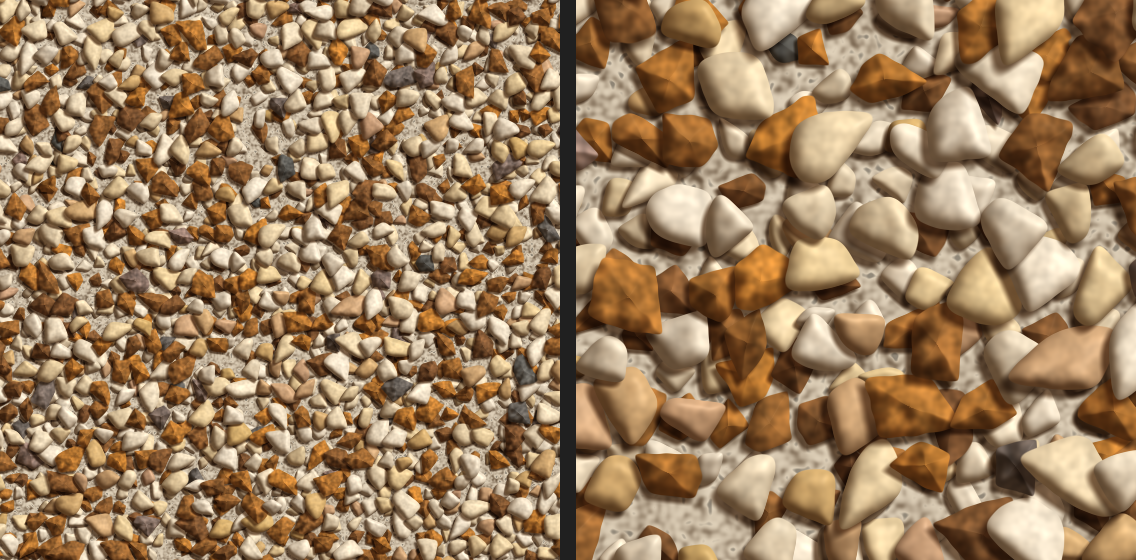
Left, the full canvas; right, a detail of the centre.
A Shadertoy shader for this texture:

```glsl
// Exposed pebble render: cream pebbles and angular brown chips set in pale mortar.
// Each stone is a soft intersection of half planes, painted from lower left to
// upper right so that low sun from the upper right drops shadows on its neighbours.

const vec3 SUN = vec3(0.47, 0.52, 0.71);
const float TAU = 6.2832;

vec3 hash3(vec2 p) {
    vec3 q = fract(p.xyx * vec3(0.1031, 0.1030, 0.0973));
    q += dot(q, q.yxz + 33.33);
    return fract((q.xxy + q.yzz) * q.zyx);
}

float gradientNoise(vec2 p) {
    vec2 i = floor(p), f = fract(p);
    vec2 u = f * f * f * (f * (f * 6.0 - 15.0) + 10.0);
    vec2 a = hash3(i).xy - 0.5;
    vec2 b = hash3(i + vec2(1, 0)).xy - 0.5;
    vec2 c = hash3(i + vec2(0, 1)).xy - 0.5;
    vec2 d = hash3(i + vec2(1, 1)).xy - 0.5;
    return 2.0 * mix(mix(dot(a, f), dot(b, f - vec2(1, 0)), u.x),
                     mix(dot(c, f - vec2(0, 1)), dot(d, f - vec2(1, 1)), u.x), u.y);
}

// Gradient in xy, radial distance in z; the rim lies at z = 1.
vec3 stoneField(vec2 p, float phase, float sharpness) {
    float sum = 0.0;
    vec2 gradient = vec2(0);
    for (int k = 0; k < 7; k++) {
        float n = float(k);
        float angle = (n + 0.5 * sin(n * 2.4 + phase * 40.0)) * TAU / 7.0;
        vec2 side = vec2(cos(angle), sin(angle)) / (1.0 + 0.18 * sin(n * 4.1 + phase * 90.0));
        float x = max(dot(p, side), 0.02);
        float weight = pow(x, sharpness - 1.0);
        sum += weight * x;
        gradient += side * weight;
    }
    float d = pow(sum, 1.0 / sharpness);
    return vec3(gradient / pow(d, sharpness - 1.0), d);
}

vec3 stoneColor(float kind, float tone) {
    if (kind > 0.975) return mix(vec3(0.36, 0.37, 0.36), vec3(0.60, 0.50, 0.46), tone);
    if (kind > 0.65) return mix(vec3(0.80, 0.53, 0.22), vec3(0.50, 0.34, 0.21), tone);
    if (kind > 0.56) return mix(vec3(0.86, 0.72, 0.46), vec3(0.82, 0.66, 0.53), tone);
    return mix(vec3(0.95, 0.91, 0.84), vec3(0.92, 0.82, 0.62), tone * tone);
}

vec3 sunlight(vec3 normal) {
    float lit = smoothstep(0.1, 0.95, dot(normalize(normal), SUN));
    return mix(vec3(0.42, 0.34, 0.26), vec3(1.02, 1.0, 0.97), lit);
}

void paintStones(inout vec3 color, vec2 uv, float count, float seed, float presence,
                 vec2 bump, float mottle) {
    vec2 p = uv * count;
    vec2 home = floor(p);
    for (int j = -1; j <= 1; j++)
    for (int i = -1; i <= 1; i++) {
        vec2 cell = home + vec2(i, j);
        vec3 place = hash3(cell + seed);
        vec3 look = hash3(cell + seed + 71.0);
        vec3 form = hash3(cell + seed + 153.0);
        if (form.z > presence) continue;

        vec2 center = cell + 0.25 + 0.5 * place.xy;
        center.x += 0.5 * mod(cell.y, 2.0) - 0.25;
        float radius = mix(0.34, 0.58, form.x);
        vec2 offset = p - center;
        if (length(offset) > 1.3) continue;

        float angular = step(0.65, look.x);
        float sharpness = mix(5.0, 13.0, angular);
        float stretch = 1.0 + 0.25 * form.y;
        vec2 axes = vec2(stretch, 1.0 / stretch);
        float turn = place.z * TAU;
        mat2 spin = mat2(cos(turn), -sin(turn), sin(turn), cos(turn));

        // Cast shadow, then the stone itself
        vec2 shaded = spin * (offset / radius + SUN.xy * 0.42) / axes;
        float shadow = 1.0 - smoothstep(0.86, 1.14, stoneField(shaded, look.z, sharpness).z);
        color *= mix(vec3(1), vec3(0.46, 0.38, 0.31), shadow);

        vec2 local = spin * offset / (radius * axes);
        vec3 field = stoneField(local + bump * mix(0.04, 0.09, angular), look.z, sharpness);
        float edge = 0.8 * count / (iResolution.y * radius);
        float cover = 1.0 - smoothstep(1.0 - edge, 1.0 + edge, field.z);

        float slope = mix(1.15 * pow(field.z, 2.5), 0.25 + 0.6 * field.z * field.z, angular);
        vec2 tilt = transpose(spin) * (field.xy / axes) * slope;
        tilt += (form.yx - 0.5) * 0.5 + bump * mix(0.22, 0.85, angular);
        vec3 normal = normalize(vec3(tilt, 1.0));
        vec3 stone = stoneColor(look.x, look.y) * (1.0 + mottle * mix(0.13, 0.4, angular));
        stone *= sunlight(normal);
        float glint = pow(max(dot(normal, normalize(SUN + vec3(0, 0, 1))), 0.0), 40.0);
        stone += 0.07 * glint * (1.0 - 0.6 * angular);
        color = mix(color, stone, cover);
    }
}

void mainImage(out vec4 fragColor, in vec2 fragCoord) {
    vec2 uv = fragCoord / iResolution.y;
    vec2 bump = vec2(gradientNoise(uv * 95.0), gradientNoise(uv * 95.0 + 47.0));
    float grain = gradientNoise(uv * 190.0 + 11.0);
    float mottle = gradientNoise(uv * 60.0 + 23.0) + 0.8 * grain;

    // Gritty mortar with small pits
    vec3 color = vec3(0.86, 0.82, 0.75) * sunlight(vec3(bump * 0.6 + grain * 0.5, 1.0));
    color *= 1.0 - 0.35 * smoothstep(0.2, 0.5, grain);

    // Small stones fill the gaps below the large ones
    paintStones(color, uv, 37.0, 19.0, 0.85, bump, mottle);
    paintStones(color, uv, 25.0, 211.0, 0.86, bump, mottle);

    fragColor = vec4(clamp(color, 0.0, 1.0), 1.0);
}
```
